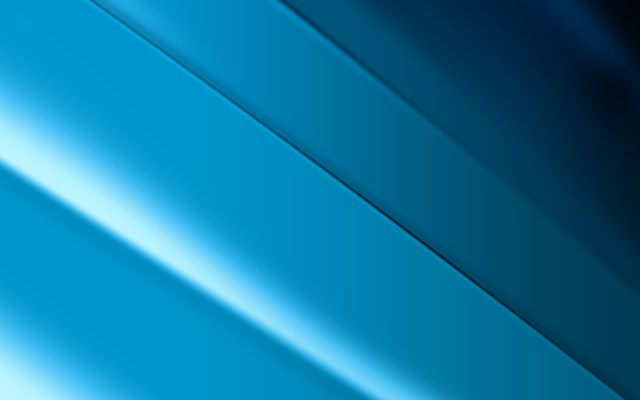
Reproduce this background procedurally as a WebGL 1 fragment shader.

```glsl
precision highp float;
// Glossy blue panels folded along diagonal creases, bright at lower left and
// sinking into navy at upper right. Each crease is a gently bent line; signed
// distances to it drive the panel blends, thin grooves and soft highlights.
uniform vec2 u_resolution;

const vec3 SKY = vec3(0.25, 0.74, 0.95);
const vec3 ICE = vec3(0.74, 0.96, 1.0);

// Signed distance to a bent diagonal, positive below it (y points down).
float crease(vec2 p, vec2 start, float slope, float bend) {
  float dx = p.x - start.x;
  float y = start.y + dx * (slope + bend * dx);
  return (p.y - y) * inversesqrt(1.0 + slope * slope);
}

float ridge(float d, float width) {
  return exp(-d * d / (width * width));
}

// Blend that is 0 above a crease and 1 below it.
float below(float d, float softness) {
  return smoothstep(-softness, softness, d);
}

// Brightens a surface first to sky blue, then to icy white.
vec3 shine(vec3 base, float amount) {
  vec3 lit = mix(base, SKY, smoothstep(0.0, 0.55, amount));
  return mix(lit, ICE, smoothstep(0.35, 1.0, amount));
}

// Darkest region, with a faint streak and a black corner.
vec3 deepPanel(vec2 p, float t, float depth) {
  vec3 color = mix(vec3(0.0, 0.21, 0.335), vec3(0.0, 0.125, 0.245),
                   smoothstep(0.0, 0.28, depth));
  color *= 1.0 - 0.45 * smoothstep(0.78, 1.02, t);
  float streak = crease(p, vec2(1.40, 0.0), 1.1, 0.0);
  float reach = 1.0 - smoothstep(0.1, 0.35, p.y);
  color += vec3(0.0, 0.065, 0.12) * ridge(streak, 0.045) * reach;
  color *= 1.0 - 0.4 * ridge(length(p - vec2(1.535, 0.22)), 0.07);
  float corner = crease(p, vec2(1.50, 0.0), 1.4, 0.0);
  return color * (1.0 - 0.7 * below(-corner, 0.055));
}

// Long highlight: crisp lower edge, slow fade upward, tapering to the right.
float beam(float d, float x) {
  float h = max(-d, 0.0);
  float width = mix(0.155, 0.075, smoothstep(0.0, 1.0, x));
  float fade = ridge(max(h - 0.025, 0.0), width);
  float strength = mix(0.96, 0.62, smoothstep(0.2, 1.0, x));
  return smoothstep(-0.012, 0.034, -d) * fade * strength;
}

void main() {
  vec2 uv = gl_FragCoord.xy / u_resolution;
  vec2 p = vec2(uv.x * 1.6, 1.0 - uv.y);
  float t = uv.x;

  // Creases from lower left to upper right
  float beamEdge = crease(p, vec2(0.0, 0.417), 0.635, 0.0);
  float seam = crease(p, vec2(0.229, 0.0), 0.709, 0.0285);
  float fold = crease(p, vec2(0.698, 0.0), 0.788, 0.036);
  float shade = crease(p, vec2(0.896, 0.0), 0.82, 0.097);

  // Panel colours
  vec3 front = mix(vec3(0.0, 0.59, 0.80), vec3(0.0, 0.30, 0.41),
                   smoothstep(0.2, 1.3, t));
  vec3 middle = mix(vec3(0.0, 0.60, 0.83), vec3(0.0, 0.23, 0.33),
                    smoothstep(0.1, 1.05, t));
  vec3 back = mix(vec3(0.0, 0.33, 0.48), vec3(0.0, 0.18, 0.28),
                  smoothstep(0.5, 1.05, t));

  // Sheen along the top of the middle panel
  float sheen = ridge(seam + 0.045, 0.05) * (1.0 - smoothstep(0.2, 0.65, p.x));
  middle = shine(middle, 0.32 * sheen);

  // Highlights on the front panel
  float glow = crease(p, vec2(0.0, 0.64), 0.73, 0.0);
  front *= 1.0 - 0.07 * ridge(beamEdge - 0.018, 0.025);
  front = shine(front, beam(beamEdge, p.x));
  front = shine(front, smoothstep(0.0, 0.29, glow));

  // Stack the panels from back to front
  vec3 color = deepPanel(p, t, -shade);
  color = mix(color, back, below(shade, 0.045));
  color = mix(color, middle, below(fold, mix(0.006, 0.02, smoothstep(0.4, 1.0, t))));
  color = mix(color, front, below(seam, 0.004));

  // Groove and rim on the fold, fading to the right
  float foldFade = 1.0 - smoothstep(0.45, 0.85, t);
  color *= 1.0 - 0.32 * foldFade * ridge(fold + 0.004, 0.007);
  color *= 1.0 + 0.10 * foldFade * ridge(fold - 0.012, 0.008);

  // Groove, soft shadow and thin rim on the seam, deepest right of centre
  float depth = mix(0.28, 0.75, ridge(t - 0.66, 0.22));
  color *= 1.0 - 0.13 * ridge(seam + 0.012, 0.014);
  color *= 1.0 - depth * ridge(seam, 0.0034);
  color *= 1.0 + 0.13 * ridge(seam - 0.008, 0.004);

  gl_FragColor = vec4(clamp(color, 0.0, 1.0), 1.0);
}
```
